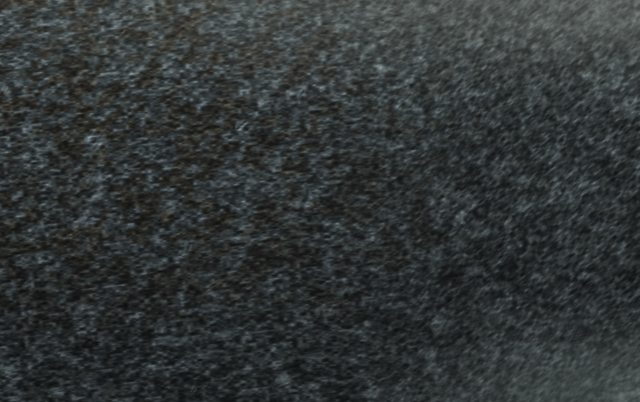
This texture is drawn by a Shadertoy shader. Its source:

```glsl
// Dark polished stone: fine slanted grain over mottled patches, with faint
// brown stains, blue-grey patches and scattered streaky mineral flakes.
// Layered value noise gives the grain; soft gradients give the sheen.

#define GRAIN_FREQ 135.0
#define PATCH_FREQ 42.0
#define CLOUD_FREQ 9.0
#define GRAIN_AMOUNT 1.55
#define PATCH_AMOUNT 0.62
#define CLOUD_AMOUNT 0.18
#define FLAKE_CELL 0.085
#define FLAKE_CHANCE 0.42
#define FLAKE_GLOW 0.20
#define STONE_TINT vec3(0.93, 1.02, 1.01)
#define BROWN_TINT vec3(1.03, 0.99, 0.88)
#define BLUE_TINT vec3(0.90, 1.01, 1.09)

// Integer hash of a lattice cell, from 0 to 1
float hash(vec2 cell) {
    uvec2 k = uvec2(ivec2(cell)) * uvec2(1597u, 7919u);
    uint h = (k.x ^ (k.y << 8)) * 40503u + k.y;
    h = (h ^ (h >> 15)) * 73939u;
    h = (h ^ (h >> 13)) * 51787u;
    h ^= h >> 16;
    return float(h & 65535u) / 65535.0;
}

float noise(vec2 p) {
    vec2 cell = floor(p), f = p - cell;
    f = f * f * (3.0 - 2.0 * f);
    vec2 e = vec2(1.0, 0.0);
    return mix(mix(hash(cell), hash(cell + e.xy), f.x),
               mix(hash(cell + e.yx), hash(cell + e.xx), f.x), f.y);
}

vec2 rotate(vec2 p, float angle) {
    float c = cos(angle), s = sin(angle);
    return vec2(c * p.x + s * p.y, c * p.y - s * p.x);
}

// Two octaves of noise, drawn out along the given direction
float slantedNoise(vec2 p, float freq, float angle, float stretch) {
    vec2 q = rotate(p, angle) * freq / vec2(stretch, 1.0);
    return 0.6 * noise(q + 40.0) + 0.4 * noise(q * 1.7 + 90.0);
}

// Bright ragged flakes, each with parallel streaks
float flakes(vec2 p) {
    vec2 home = floor(p / FLAKE_CELL);
    float rag = noise(p * 90.0) - 0.5;
    float glow = 0.0;
    for (int j = -1; j <= 1; j++)
    for (int i = -1; i <= 1; i++) {
        vec2 cell = home + vec2(i, j);
        if (hash(cell + 300.0) > FLAKE_CHANCE) continue;
        vec2 jitter = vec2(hash(cell + 17.0), hash(cell + 59.0));
        vec2 d = rotate(p - (cell + jitter) * FLAKE_CELL,
                        mix(0.3, 1.15, hash(cell + 111.0)));
        float size = mix(0.014, 0.05, pow(hash(cell + 203.0), 2.0));
        float edge = length(d / vec2(1.0, 0.6)) / size + 1.2 * rag;
        float streak = noise(d * vec2(45.0, 190.0) + cell * 7.0);
        float strength = mix(0.25, 1.0, pow(hash(cell + 407.0), 2.0));
        glow = max(glow, strength * smoothstep(1.1, 0.3, edge)
                         * smoothstep(0.1, 0.85, streak));
    }
    return glow;
}

void mainImage(out vec4 fragColor, in vec2 fragCoord) {
    vec2 uv = fragCoord / iResolution.xy;
    vec2 p = fragCoord / iResolution.y;

    // Broad sheen: bright top edge and hazy lower right corner
    float topHaze = smoothstep(0.66, 1.05, uv.y) * mix(0.35, 1.0, uv.x);
    float cornerHaze = smoothstep(0.5, 1.0, uv.x) * smoothstep(0.3, 0.0, uv.y);
    float light = 0.145 + 0.05 * smoothstep(0.05, 0.8, uv.y)
                + 0.19 * topHaze + 0.15 * cornerHaze;
    float haze = clamp(topHaze + cornerHaze + 0.25 * uv.x, 0.0, 1.0);

    // Grain runs nearly level at left and climbs towards the right
    float climb = smoothstep(0.4, 0.9, uv.x);
    float grain = mix(slantedNoise(p, GRAIN_FREQ, 0.12, 1.9),
                      slantedNoise(p, GRAIN_FREQ, 0.65, 1.9), climb) - 0.5;
    grain *= 1.0 + 1.2 * climb * (1.0 - climb);
    float mottle = slantedNoise(p + 3.0, PATCH_FREQ, 0.35, 1.5) - 0.5;
    float cloud = slantedNoise(p + 8.0, CLOUD_FREQ, 0.4, 1.3) - 0.5;
    float relief = GRAIN_AMOUNT * grain + PATCH_AMOUNT * mottle
                 + CLOUD_AMOUNT * cloud;
    relief *= mix(1.2, 0.42, haze);
    float value = light * exp(relief);
    value += FLAKE_GLOW * flakes(p) * mix(1.0, 0.3, haze);

    // Faint brown stains at the left, blue shows on lighter patches
    float stainArea = smoothstep(0.9, 0.2, uv.x) * smoothstep(0.05, 0.5, uv.y);
    float stain = stainArea * smoothstep(0.1, -0.2, mottle + 0.4 * grain + 0.4 * cloud);
    float blue = smoothstep(-0.02, 0.25, mottle + 0.4 * grain) * (1.0 - haze);
    vec3 tint = mix(STONE_TINT, BROWN_TINT, max(0.9 * stain, 0.3 * topHaze));
    tint = mix(tint, BLUE_TINT, 0.6 * blue);

    fragColor = vec4(clamp(value * tint + vec3(0.0, 0.002, 0.004), 0.0, 1.0), 1.0);
}
```
